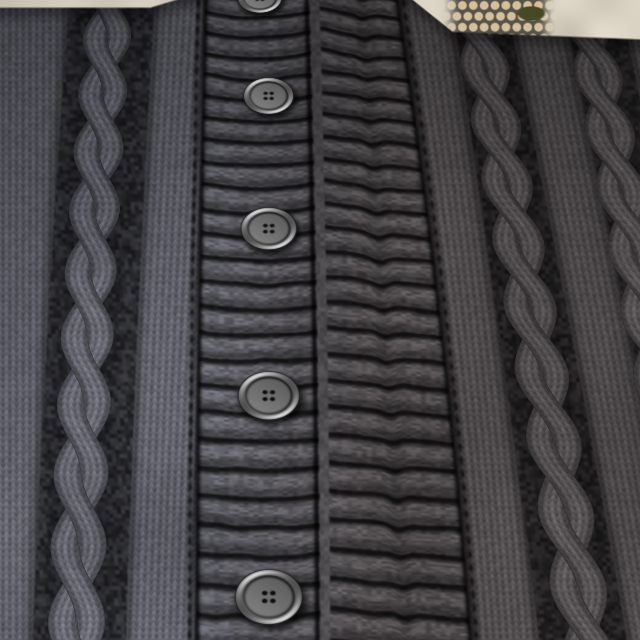
Write a Shadertoy shader that draws this texture.

```glsl
const float PI = 3.14159265;
// Lines down the garment: start, slope and bend
const vec3 LEFT_PANEL_END = vec3(.108, -.075, .018);
const vec3 LEFT_CABLE = vec3(.172, -.085, .032);
const vec3 LEFT_FRONT = vec3(.242, -.06, .015);
const vec3 BAND_LEFT = vec3(.322, -.026, .012);
const vec3 PLACKET = vec3(.488, .03, -.013);
const vec3 BAND_RIGHT = vec3(.62, .155, -.04);
const vec3 RIGHT_FRONT_END = vec3(.705, .15, -.012);
const vec3 RIGHT_CABLE = vec3(.737, .2, -.02);
const vec3 SIDE_PANEL = vec3(.79, .205, -.015);
const vec3 SIDE_PANEL_END = vec3(.88, .2, 0);
const vec3 SIDE_CABLE = vec3(.91, .205, 0);
const vec3 SLEEVE = vec3(.968, .21, 0);
const vec3 COOL_YARN = vec3(.385, .388, .425);
const vec3 WARM_YARN = vec3(.325, .31, .315);
const vec3 CREAM = vec3(.84, .81, .75);
const vec2 STITCH = vec2(.0105, .0095);
const int BUTTONS = 5;

float hash(vec2 p) { return fract(sin(dot(p, vec2(127.1, 311.7))) * 43758.5453); }

float noise(vec2 p) {
  vec2 i = floor(p), f = fract(p);
  f *= f * (3. - 2. * f);
  return mix(mix(hash(i), hash(i + vec2(1, 0)), f.x),
             mix(hash(i + vec2(0, 1)), hash(i + 1.), f.x), f.y);
}

float along(vec3 k, float t) { return k.x + t * (k.y + t * k.z); }

float strip(float x, float a, float b, float soft) {
  return smoothstep(a - soft, a + soft, x) * (1. - smoothstep(b - soft, b + soft, x));
}

float bell(float d, float width) { return exp(-d * d / (width * width)); }

// Columns of V-shaped stitches
float knit(vec2 q) {
  q /= STITCH;
  float v = sin(2. * PI * (q.y + 1.2 * abs(fract(q.x) - .5)));
  return .85 + .05 * v + .1 * cos(2. * PI * q.x) + .14 * noise(q * 1.7);
}

void addPanel(inout float shade, vec2 p, float a, float b) {
  float rounded = .72 + .28 * smoothstep(0., .018, min(p.x - a, b - p.x));
  shade = mix(shade, knit(p - vec2(a, 0)) * rounded, strip(p.x, a, b, .003));
}

void addStrand(inout float shade, float d, float halfWidth, float t) {
  float body = 1. - d * d / .27;
  float yarn = knit(vec2(d * halfWidth, t)) * mix(.3, 1.08, sqrt(max(body, 0.)));
  shade = mix(shade, yarn, smoothstep(0., .14, body));
}

// Two strands swap sides; the one moving right lies on top
void addCable(inout float shade, vec2 p, vec3 line, float offset) {
  float halfWidth = .039 + .008 * p.y;
  float d = (p.x - along(line, p.y)) / halfWidth;
  float turn = PI * (log(1. + .488 * p.y) / .04 + offset);
  float front = .46 * sin(turn) * (cos(turn) > 0. ? 1. : -1.);
  shade *= 1. - .35 * bell(d, 1.15);
  addStrand(shade, d + front, halfWidth, p.y);
  addStrand(shade, d - front, halfWidth, p.y);
}

// Cross ribs of the button band, widening towards the hem
float ribs(vec2 p, float a, float m, float b) {
  bool left = p.x < m;
  float u = left ? (p.x - a) / (m - a) : (p.x - m) / (b - m);
  float pucker = bell(p.x - mix(.565, .635, p.y), .014);
  float sag = left ? .036 * u * (1. - u) * (1. - .6 * p.y) : .018 * u + .006 * pucker;
  float y = p.y - sag + .005 * (noise(p * 24.) - .5);
  float f = fract(log(1. + .58 * y) / .018 + (left ? .42 : .62));
  float profile = smoothstep(.03, .28, f) * (1. - .42 * smoothstep(.5, .78, f));
  profile *= 1. - smoothstep(.88, 1., f);
  float yarn = .78 + .42 * noise(vec2(p.x * 130., y * 270.));
  return mix(.22, 1., profile) * yarn * (1. - .15 * pucker);
}

vec3 garment(vec2 p) {
  float x = p.x, t = p.y;
  float bandL = along(BAND_LEFT, t), bandR = along(BAND_RIGHT, t), mid = along(PLACKET, t);
  // Purl ground between the raised parts
  float shade = .25 + .38 * noise(vec2(x - .1 * t, t) * 160.);
  addPanel(shade, p, -.2, along(LEFT_PANEL_END, t));
  addPanel(shade, p, along(LEFT_FRONT, t), bandL);
  addPanel(shade, p, bandR, along(RIGHT_FRONT_END, t));
  addPanel(shade, p, along(SIDE_PANEL, t), along(SIDE_PANEL_END, t));
  addPanel(shade, p, along(SLEEVE, t), 1.4);
  addCable(shade, p, LEFT_CABLE, -.2);
  addCable(shade, p, RIGHT_CABLE, .25);
  addCable(shade, p, SIDE_CABLE, .1);
  shade = mix(shade, ribs(p, bandL, mid, bandR), strip(x, bandL, bandR, .003));
  // Beaded seams and the raised placket edge
  float bead = .5 + .2 * sin(2. * PI * t / .021);
  shade *= 1. - bead * (bell(x - bandL + .012, .004) + bell(x - bandR - .01, .004));
  shade *= 1. - .65 * (bell(x - bandL, .005) + bell(x - bandR, .005));
  shade *= 1. - .75 * bell(x - mid + .009, .005);
  shade = mix(shade, .72 + .3 * noise(p * 155.), strip(x, mid - .004, mid + .011, .003));
  vec3 yarn = mix(COOL_YARN, WARM_YARN, smoothstep(.2, .65, x));
  return yarn * shade * mix(.8, 1.06, smoothstep(0., .6, t)) * (.92 + .16 * noise(p * 6.));
}

// Pale cloth with a patch of beads and a leaf
vec3 backdrop(vec2 p) {
  vec3 col = CREAM * (.92 + .16 * noise(p * 18.));
  vec2 g = p / .017;
  g.x += .5 * mod(floor(g.y), 2.);
  vec3 beads = mix(CREAM * vec3(1, .93, .8), CREAM * .4, smoothstep(.3, .5, length(fract(g) - .5)));
  col = mix(col, beads, strip(p.x, .705, .855, .015));
  float leaf = length((p - vec2(.83, .021)) / vec2(.023, .012));
  return mix(vec3(.27, .29, .14), col, smoothstep(.8, 1.05, leaf));
}

void addButton(inout vec3 col, vec2 p, float i, float px) {
  vec2 centre = vec2(.42 - .014 * bell(i, .5), i * (.127 + .0268 * i) - .004);
  float radius = .035 + .0045 * i;
  vec2 q = (p - centre) / (radius * vec2(1, .7 + .03 * i));
  float r = length(q), aa = 1.5 * px / radius;
  col *= 1. - .7 * (1. - smoothstep(.85, 1.25, length(q - vec2(.08, .16))));
  float glint = dot(q, vec2(.49, .87)) / max(r, .001);
  float rim = .32 + .52 * glint * glint * bell(r - .89, .09);
  float face = .43 + .07 * q.y - .05 * q.x - .22 * bell(r - .74, .06);
  face = mix(.06, face, smoothstep(.08 - aa, .08 + aa, length(abs(q) - vec2(.12, .14))));
  float tone = mix(face, rim, smoothstep(.76, .82, r)) * (1. - .6 * smoothstep(.95, 1., r));
  col = mix(col, vec3(tone), 1. - smoothstep(1. - aa, 1. + aa, r));
}

void mainImage(out vec4 fragColor, in vec2 fragCoord) {
  vec2 p = fragCoord / iResolution.xy;
  p.y = 1. - p.y;
  float px = 1. / iResolution.y;
  // Shoulder line on either side of the collar
  float shoulderL = min(.012, (.275 - p.x) * .3);
  float shoulderR = min((p.x - .645) * .8, .05 + (p.x - .71) * .04);
  float below = p.y - max(shoulderL, shoulderR);
  vec3 cloth = garment(p) * (.65 + .35 * smoothstep(0., .03, below));
  vec3 col = mix(backdrop(p), cloth, smoothstep(-1.5 * px, 1.5 * px, below));
  for (int i = 0; i < BUTTONS; i++) addButton(col, p, float(i), px);
  fragColor = vec4(col, 1);
}
```
